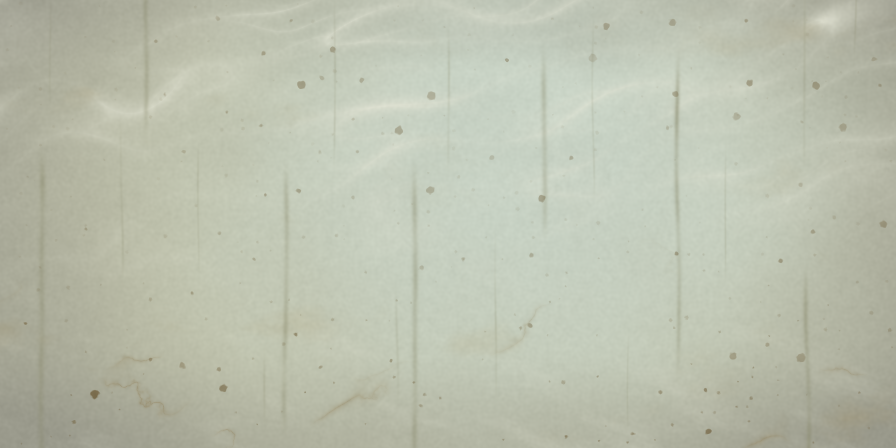
Give the GLSL for this texture, as a WebGL 1 fragment shader.

```glsl
precision highp float;
// Weathered pale plaster with water ripples of light, vertical drips, stains and specks.
uniform vec2 u_resolution;

#define SAND vec3(0.745, 0.752, 0.662)
#define AQUA vec3(0.780, 0.822, 0.768)
#define EDGE vec3(0.600, 0.600, 0.545)
#define GLOW vec3(0.885, 0.890, 0.830)
#define OCHRE vec3(0.660, 0.580, 0.400)
#define DRIP vec3(0.520, 0.520, 0.400)
#define RUST vec3(0.430, 0.360, 0.220)
#define RIPPLE_STRENGTH 0.62
#define DRIP_COUNT 20
#define SPECK_DENSITY 0.17
#define GRAIN 0.022

vec2 hash2(vec2 p) {
  vec3 a = fract(vec3(p.xyx) * vec3(0.1031, 0.1030, 0.0973));
  a += dot(a, a.yzx + 33.33);
  return fract((a.xx + a.yz) * a.zy);
}

// Gradient noise, roughly -0.7 to 0.7
float noise(vec2 p) {
  vec2 i = floor(p), f = p - i;
  vec2 u = f * f * f * (f * (f * 6.0 - 15.0) + 10.0);
  float a = dot(hash2(i) * 2.0 - 1.0, f);
  float b = dot(hash2(i + vec2(1, 0)) * 2.0 - 1.0, f - vec2(1, 0));
  float c = dot(hash2(i + vec2(0, 1)) * 2.0 - 1.0, f - vec2(0, 1));
  float d = dot(hash2(i + 1.0) * 2.0 - 1.0, f - 1.0);
  return mix(mix(a, b, u.x), mix(c, d, u.x), u.y);
}

float fbm(vec2 p) {
  float sum = 0.0, amp = 0.6;
  for (int i = 0; i < 5; i++) {
    sum += amp * noise(p);
    p = mat2(1.6, 1.2, -1.2, 1.6) * p + 17.3;
    amp *= 0.5;
  }
  return sum;
}

// Bright line along the zero crossings of a noise field
float ridge(vec2 p, float sharpness) {
  return exp(-sharpness * abs(noise(p)));
}

// Refracted light: long bands that rise to the right and break up
float ripples(vec2 p) {
  vec2 q = p + 0.07 * vec2(noise(p * 3.5 + 5.0), noise(p * 4.0 + 41.0));
  q.y -= 0.10 * q.x + 0.07 * q.x * q.x;
  float broad = ridge(q * vec2(2.4, 8.0) + 60.0, 13.0);
  float fine = ridge(q * vec2(4.5, 13.0) + 23.0, 11.0);
  float gaps = smoothstep(-0.12, 0.35, noise(p * vec2(3.0, 6.0) + 80.0));
  float height = smoothstep(0.25, 1.0, p.y);
  return (broad * (0.25 + gaps) + 0.55 * fine * gaps) * height;
}

// Wavering vertical runs, one in each column, every third one strong
float drips(vec2 p, float pixel) {
  float sum = 0.0;
  for (int i = 0; i < DRIP_COUNT; i++) {
    float k = float(i);
    vec2 r = hash2(vec2(k, 71.0)), s = hash2(vec2(k, 139.0));
    float strong = step(mod(k, 3.0), 0.5);
    float x = 2.0 * (k + r.x) / float(DRIP_COUNT) + 0.012 * noise(vec2(k * 7.3, p.y * 3.0));
    float width = max(mix(0.0028, 0.0065, strong) * (0.8 + 0.4 * s.x), 0.6 * pixel);
    float halfLength = mix(0.16, 0.36, strong) * (0.6 + 0.8 * s.y);
    float span = smoothstep(halfLength, halfLength - 0.12, abs(p.y - r.y));
    float wear = 0.65 + 0.9 * noise(vec2(k * 3.7, p.y * 9.0));
    float d = (p.x - x) / width;
    sum += exp(-d * d) * span * wear * mix(0.28, 0.55, strong);
  }
  return clamp(sum, 0.0, 1.0);
}

// Sparse round flecks, one at most per cell
float specks(vec2 p, float cells, float pixel) {
  vec2 q = p * cells, id = floor(q);
  vec2 r = hash2(id + 211.0), s = hash2(id + 307.0);
  float radius = 0.04 + 0.09 * s.x * s.x;
  float d = length(q - id - 0.2 - 0.6 * r) + 0.06 * noise(q * 9.0);
  float soft = pixel * cells;
  return smoothstep(radius + soft, radius - soft, d) * step(s.y, SPECK_DENSITY) * (0.35 + 0.5 * r.x);
}

void main() {
  float pixel = 1.0 / u_resolution.y;
  vec2 p = gl_FragCoord.xy * pixel;
  float low = smoothstep(0.55, 0.0, p.y);
  float mottle = fbm(p * 3.0 + 9.0);

  // Cool centre, sandy sides, darker rim
  float cool = 1.0 - smoothstep(0.1, 0.95, length((p - vec2(1.2, 0.68)) * vec2(0.85, 0.95)) + 0.15 * mottle);
  vec3 col = mix(SAND, AQUA, cool);
  float rim = 0.85 * smoothstep(0.55, 1.3, length((p - vec2(1.03, 0.55)) * vec2(1.0, 1.1)));
  rim += 0.35 * smoothstep(0.25, 0.0, p.y) + 0.25 * smoothstep(0.8, 1.0, p.y);
  col = mix(col, EDGE, clamp(rim + 0.12 * mottle, 0.0, 1.0));

  // Ripples, with pale diagonal scuffs near the floor
  col += 0.05 * noise(p * vec2(3.5, 8.0) + 31.0) * smoothstep(0.3, 1.0, p.y);
  col = mix(col, GLOW, clamp(RIPPLE_STRENGTH * ripples(p), 0.0, 0.8));
  vec2 slope = vec2(p.x - 0.4 * p.y, p.y + 0.4 * p.x);
  float scuff = smoothstep(0.0, 0.5, fbm(slope * vec2(2.5, 9.0) + 3.0));
  col = mix(col, GLOW, 0.35 * scuff * low);

  // Ochre stains and thin broken cracks
  float stain = smoothstep(0.12, 0.5, fbm(p * vec2(3.5, 6.0) + 52.0));
  col = mix(col, OCHRE, 0.28 * stain * (1.0 - 0.8 * cool));
  float crack = ridge(p * vec2(3.0, 5.0) + 0.5 * fbm(p * 9.0) + 12.0, 55.0);
  crack *= smoothstep(0.12, 0.4, noise(p * 5.0 + 90.0)) * low;
  col = mix(col, OCHRE * 0.85, 0.5 * crack);

  // Drips, flecks and paper grain
  col = mix(col, DRIP, 0.75 * drips(p, pixel));
  col = mix(col, RUST, specks(p, 13.0, pixel) * (0.5 + 0.5 * low));
  col = mix(col, RUST, 0.6 * specks(p + 5.0, 29.0, pixel) * (0.25 + 0.75 * low));
  col += GRAIN * (noise(p * 110.0) + 0.8 * noise(p * 47.0));
  gl_FragColor = vec4(clamp(col, 0.0, 1.0), 1.0);
}
```
